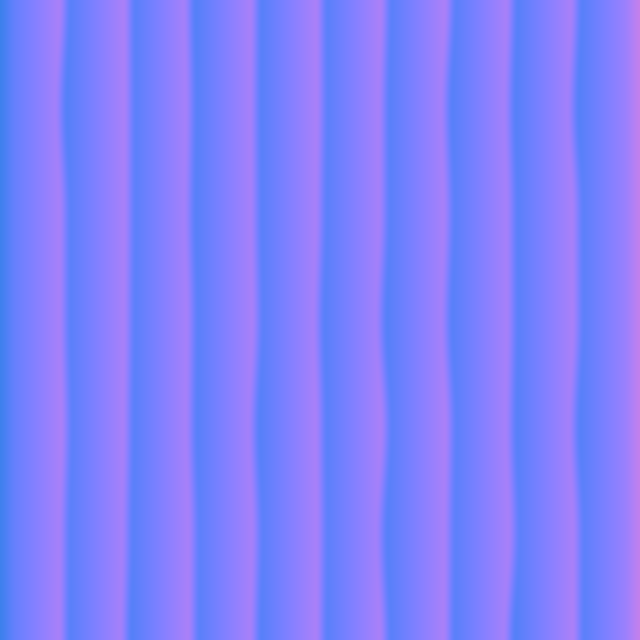
This texture map is drawn by a Shadertoy shader. Its source:

```glsl
// Tangent-space normal map of ten rounded vertical ribs with slightly wavering seams.
#define RIBS 10            // ribs across the canvas
#define RIB_SLOPE 0.75     // normal tilt gained across one rib
#define SEAM_HALF 0.11     // half width of a seam, in ribs
#define WAVER 0.045        // sideways drift of a seam, in ribs
#define WAVER_CELLS 6.0    // drift cells over the height
#define EDGE_TILT 0.15     // extra tilt at the outer sides
#define EDGE_WIDTH 0.26    // reach of the outer tilt, in ribs
#define TILT_WEAR 0.05     // relative unevenness of the tilt

// Sine-free hash, 0 to 1
float hash(vec2 p) {
    vec3 q = fract(vec3(p.xyx) * 0.1031);
    q += dot(q, q.yzx + 33.33);
    return fract((q.x + q.y) * q.z);
}

// Smooth noise along y, separate for each lane, -1 to 1
float laneNoise(float lane, float y) {
    float cell = floor(y);
    float t = smoothstep(0.0, 1.0, y - cell);
    return 2.0 * mix(hash(vec2(lane, cell)), hash(vec2(lane, cell + 1.0)), t) - 1.0;
}

// Sideways tilt of the surface; x is in ribs, y in canvas heights
float ribTilt(float x, float y) {
    // Each seam drops the rising ramp back by one rib
    float ramp = x - 0.5;
    for (int i = 1; i < RIBS; i++) {
        float lane = float(i);
        float seam = lane + WAVER * laneNoise(lane + 3.0, y * WAVER_CELLS);
        ramp -= smoothstep(-SEAM_HALF, SEAM_HALF, x - seam);
    }
    float wear = 1.0 + TILT_WEAR * laneNoise(41.0, y * WAVER_CELLS);

    // Outer sides fall away more steeply
    float left = 1.0 - smoothstep(0.0, EDGE_WIDTH, x);
    float right = 1.0 - smoothstep(0.0, EDGE_WIDTH, float(RIBS) - x);
    return RIB_SLOPE * ramp * wear + EDGE_TILT * (right - left);
}

void mainImage(out vec4 fragColor, in vec2 fragCoord) {
    vec2 uv = fragCoord / iResolution.xy;
    float tilt = ribTilt(uv.x * float(RIBS), uv.y);

    // Unit normal packed into colour
    vec3 normal = vec3(tilt, 0.0, sqrt(max(0.0, 1.0 - tilt * tilt)));
    fragColor = vec4(0.5 + 0.5 * normal, 1.0);
}
```
